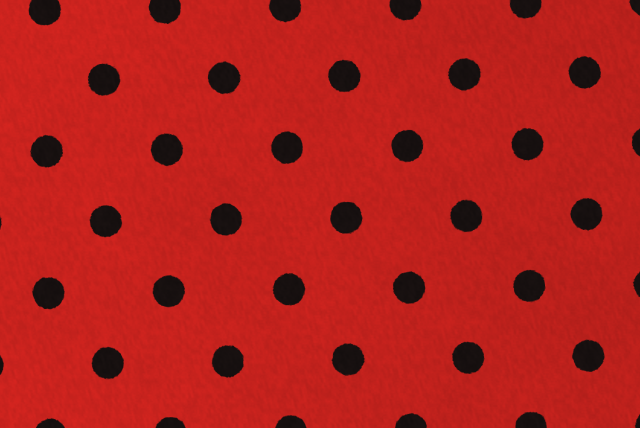
Reproduce this pattern procedurally as a WebGL 1 fragment shader.

```glsl
precision highp float;
// Red plush fabric printed with staggered, slightly tilted rows of black dots.

uniform vec2 u_resolution;

// Lengths are fractions of the canvas width, measured from its centre.
const vec2 FIRST_DOT = vec2(-0.0514, 0.1035);
const vec2 STEP_ACROSS = vec2(0.1878, 0.0028);
const vec2 STEP_UP = vec2(-0.0029, 0.2214);
const vec2 STAGGER = vec2(0.484, 0.5);    // second dot, in lattice steps
const float DOT_RADIUS = 0.0248;
const float EDGE_SOFTNESS = 0.0014;
const float EDGE_FUZZ = 0.0012;

const vec3 RED = vec3(0.762, 0.130, 0.112);
const vec3 BLACK = vec3(0.088, 0.062, 0.060);
const vec2 FIBRE_SCALE = vec2(240.0, 130.0);
const float FIBRE_SLANT = 0.25;
const float FIBRE_CONTRAST = 0.085;
const float GRAIN_CONTRAST = 0.035;
const float MOTTLE_CONTRAST = 0.06;
const float SIDE_SHADE = 0.075;

float hash(vec2 p) {
  return fract(sin(dot(p, vec2(127.1, 311.7))) * 43758.5453);
}

float valueNoise(vec2 p) {
  vec2 cell = floor(p);
  vec2 f = fract(p);
  f = f * f * (3.0 - 2.0 * f);
  float low = mix(hash(cell), hash(cell + vec2(1.0, 0.0)), f.x);
  float high = mix(hash(cell + vec2(0.0, 1.0)), hash(cell + vec2(1.0)), f.x);
  return mix(low, high, f.y);
}

float fractalNoise(vec2 p) {
  float sum = 0.0;
  float weight = 0.5;
  for (int i = 0; i < 4; i++) {
    sum += weight * valueNoise(p);
    p = p * 2.03 + vec2(17.3, 9.1);
    weight *= 0.5;
  }
  return sum / 0.9375;
}

// Distance to the nearest centre of a lattice shifted by some steps.
float latticeDistance(vec2 p, vec2 shift) {
  float area = STEP_ACROSS.x * STEP_UP.y - STEP_ACROSS.y * STEP_UP.x;
  vec2 steps = vec2(p.x * STEP_UP.y - p.y * STEP_UP.x,
                    p.y * STEP_ACROSS.x - p.x * STEP_ACROSS.y) / area;
  vec2 offset = fract(steps - shift + 0.5) - 0.5;
  return length(offset.x * STEP_ACROSS + offset.y * STEP_UP);
}

float dotDistance(vec2 p) {
  vec2 q = p - FIRST_DOT;
  return min(latticeDistance(q, vec2(0.0)), latticeDistance(q, STAGGER)) - DOT_RADIUS;
}

void main() {
  vec2 p = (gl_FragCoord.xy - 0.5 * u_resolution) / u_resolution.x;
  float pixel = 1.0 / u_resolution.x;

  // Short slanted pile, fine grain and broad brushed patches
  vec2 pile = vec2(p.x + FIBRE_SLANT * p.y, p.y);
  float fibre = valueNoise(pile * FIBRE_SCALE + 40.0) - 0.5;
  float grain = valueNoise(p * 420.0 + 300.0) - 0.5;
  float mottle = fractalNoise(p * vec2(9.0, 7.0) + 20.0) - 0.5;
  float texture = FIBRE_CONTRAST * fibre + GRAIN_CONTRAST * grain;

  // Cloth is a little lighter towards the left
  float shade = 1.0 + texture + MOTTLE_CONTRAST * mottle - SIDE_SHADE * p.x;
  vec3 cloth = RED * shade;
  vec3 ink = BLACK * (1.0 + 2.5 * texture);

  // Printed dots with a soft, fibrous rim
  float d = dotDistance(p) + EDGE_FUZZ * (fibre + grain);
  float softness = max(EDGE_SOFTNESS, 0.75 * pixel);
  float cover = 1.0 - smoothstep(-softness, softness, d);

  gl_FragColor = vec4(mix(cloth, ink, cover), 1.0);
}
```
